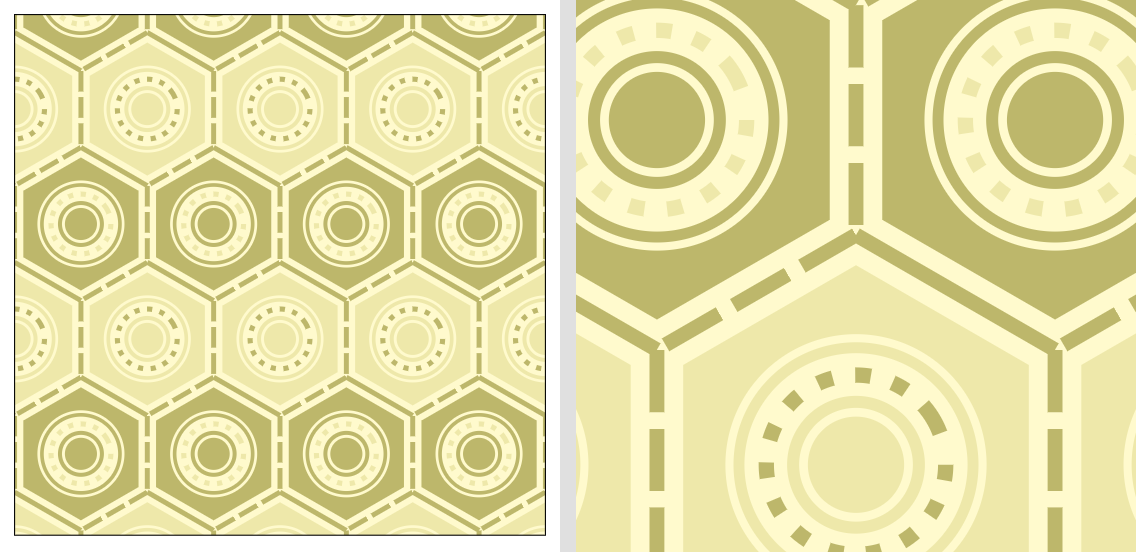
Left, the full canvas; right, a detail of the centre.
This pattern is drawn by a Shadertoy shader. Its source:

```glsl
// Framed honeycomb: rows of olive and pale hexagons alternate, each with rings and a bead circle.
// The nearest of two interleaved lattices gives the cell; distance functions draw the parts.
// Lengths are in units of 1/768 of the canvas width, with y pointing down.

const vec3 CREAM = vec3(1.0, 0.98, 0.804);
const vec3 PALE  = vec3(0.933, 0.91, 0.667);
const vec3 OLIVE = vec3(0.741, 0.718, 0.42);

float unitsPerPixel;

// Smoothed coverage of a shape from its signed distance
float cover(float d) {
    return clamp(0.5 - d / unitsPerPixel, 0.0, 1.0);
}

// Signed distance to an interval or ring between two values
float band(float x, float from, float to) {
    return abs(x - 0.5 * (from + to)) - 0.5 * (to - from);
}

// Offset from the nearest centre of a rectangular lattice
vec2 latticeOffset(vec2 p, vec2 period) {
    return mod(p + 0.5 * period, period) - 0.5 * period;
}

// Strokes on the cell edges: falling edges are solid, the others dashed
float edgeStrokes(vec2 q) {
    float nearest = 1e3;
    for (int i = 0; i < 3; i++) {
        float angle = radians(60.0 * float(i - 1));
        vec2 normal = vec2(cos(angle), sin(angle));
        float along = dot(q, vec2(-normal.y, normal.x)) + 52.5;
        float d = max(abs(abs(dot(q, normal)) - 91.0) - 3.4, band(along, 0.0, 105.0));
        if (i > 0) d = max(d, band(mod(along, 36.0), 0.0, 28.5));
        nearest = min(nearest, d);
    }
    return nearest;
}

// Fourteen beads around the circle, the last one longer
float beads(vec2 q, float r) {
    float turn = mod(degrees(atan(q.y, q.x)) + 6.0, 360.0) - 6.0;
    float index = clamp(floor((turn + 6.0) / 24.5), 0.0, 13.0);
    float span = index > 12.5 ? 21.0 : 10.0;
    float arc = radians(band(turn - 24.5 * index, 0.0, span)) * r;
    return max(arc, band(r, 37.5, 44.5));
}

vec3 honeycomb(vec2 p) {
    // Cell lookup
    vec2 period = vec2(182.0, 315.2);
    vec2 darkOffset = latticeOffset(p - vec2(111.0, 307.2), period);
    vec2 paleOffset = latticeOffset(p - vec2(202.0, 464.8), period);
    bool dark = dot(darkOffset, darkOffset) < dot(paleOffset, paleOffset);
    vec2 q = dark ? darkOffset : paleOffset;
    vec3 fill = dark ? OLIVE : PALE;
    vec3 beadColor = dark ? PALE : OLIVE;

    // Hexagon fill and edges
    float hexagon = max(abs(q.x), dot(abs(q), vec2(0.5, 0.866)));
    vec3 color = mix(CREAM, fill, cover(hexagon - 79.0));
    color = mix(color, OLIVE, cover(edgeStrokes(q)));

    // Rings and beads
    float r = length(q);
    float rings = min(band(r, 56.0, 59.7), min(band(r, 31.5, 51.0), band(r, 22.0, 26.0)));
    color = mix(color, CREAM, cover(rings));
    return mix(color, beadColor, cover(beads(q, r)));
}

void mainImage(out vec4 fragColor, in vec2 fragCoord) {
    unitsPerPixel = 768.0 / iResolution.x;
    vec2 p = vec2(fragCoord.x, iResolution.y - fragCoord.y) * unitsPerPixel;

    // White margin and thin black frame
    vec2 fromFrame = abs(p - vec2(384.0, 377.0)) - vec2(364.0, 357.0);
    float frame = max(fromFrame.x, fromFrame.y);
    vec3 color = mix(vec3(1.0), honeycomb(p), cover(frame));
    color = mix(color, vec3(0.0), cover(abs(frame) - 0.75));
    fragColor = vec4(color, 1.0);
}
```
